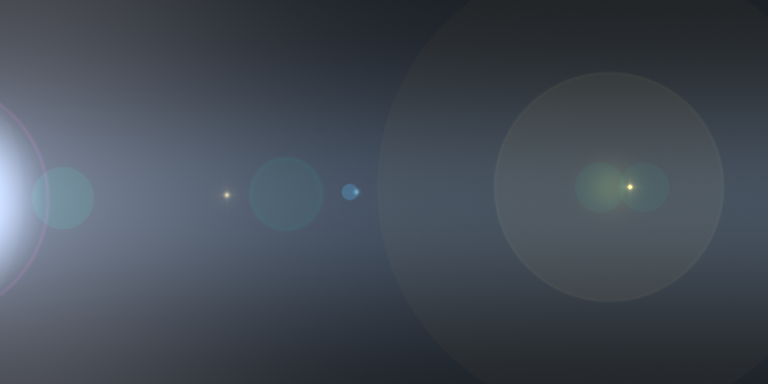
Write a Shadertoy shader that draws this background.

```glsl
// Soft-edged filled circle
float disc(vec2 p, vec2 center, float radius, float blur) {
    return 1.0 - smoothstep(-blur, blur, length(p - center) - radius);
}

// Thin circular outline with a gaussian profile
float ring(vec2 p, vec2 center, float radius, float width) {
    float d = (length(p - center) - radius) / width;
    return exp(-d * d);
}

float glow(vec2 p, vec2 center, float size) {
    vec2 d = (p - center) / size;
    return exp(-dot(d, d));
}

// Small spark: hot point, halo and faint crossed rays
float spark(vec2 p, vec2 center, float size) {
    vec2 d = abs(p - center) / size;
    float rays = exp(-d.x * 1.4 - d.y * 7.0) + exp(-d.y * 1.4 - d.x * 7.0);
    return glow(p, center, size * 0.3) + 0.35 * exp(-length(d) * 1.8) + 0.2 * rays;
}

float hash(vec2 p) {
    return fract(sin(dot(p, vec2(127.1, 311.7))) * 43758.5453);
}

void mainImage(out vec4 fragColor, in vec2 fragCoord) {
    vec2 p = fragCoord / iResolution.y;
    float edge = 0.003;

    // Horizontal band of slate light
    float bandOffset = (p.y - 0.47) / 0.33;
    float band = exp(-bandOffset * bandOffset);
    vec3 color = mix(vec3(0.10, 0.115, 0.135), vec3(0.255, 0.305, 0.37), band);

    // Broad haze from the light at the left
    vec2 haze = p - vec2(-0.03, 0.48);
    color += vec3(0.205, 0.195, 0.20) * exp(-(haze.x * haze.x + 0.3 * haze.y * haze.y) / 0.45);

    // Bright source, its rim and outer halo
    vec2 source = vec2(-0.182, 0.48);
    float sourceDist = length(p - source);
    color += vec3(0.34, 0.37, 0.43) * (1.0 - smoothstep(0.14, 0.32, sourceDist));
    color += vec3(0.05, 0.055, 0.07) * exp(-max(sourceDist - 0.28, 0.0) * 9.0);
    color += vec3(0.07, 0.01, 0.05) * ring(p, source, 0.307, 0.005);
    color += vec3(0.012) * disc(p, vec2(-0.45, 0.49), 0.51, 0.008);

    // Large warm ghosts at the right
    vec2 ghost = vec2(1.586, 0.513);
    color += vec3(0.022, 0.016, 0.003) * disc(p, ghost, 0.604, edge);
    color += vec3(0.038, 0.032, 0.014) * disc(p, ghost, 0.299, edge);
    color += vec3(0.012, 0.014, 0.008) * ring(p, ghost, 0.297, 0.005);

    // Teal ghosts along the axis
    vec3 teal = vec3(-0.01, 0.04, 0.026);
    color += teal * 1.2 * disc(p, vec2(0.164, 0.484), 0.081, edge);
    color += teal * 0.65 * disc(p, vec2(0.745, 0.495), 0.096, edge);
    color += teal * 0.35 * ring(p, vec2(0.745, 0.495), 0.092, 0.008);
    for (int i = 0; i < 2; i++) {
        color += teal * 0.7 * disc(p, vec2(1.5625 + 0.115 * float(i), 0.512), 0.065, edge);
    }

    // Small blue ghost with a bright right side
    color += vec3(0.02, 0.11, 0.16) * disc(p, vec2(0.911, 0.5), 0.021, edge);
    color += vec3(0.16, 0.25, 0.27) * glow(p, vec2(0.929, 0.5), 0.007);

    // Amber sparks and olive glow
    color += vec3(0.09, 0.09, 0.02) * glow(p, vec2(1.59, 0.513), 0.06);
    color += vec3(0.36, 0.30, 0.16) * spark(p, vec2(0.591, 0.492), 0.022);
    color += vec3(0.75, 0.58, 0.25) * spark(p, vec2(1.641, 0.513), 0.018);

    // Dither against banding
    color += (hash(fragCoord) - 0.5) / 255.0;
    fragColor = vec4(clamp(color, 0.0, 1.0), 1.0);
}
```
